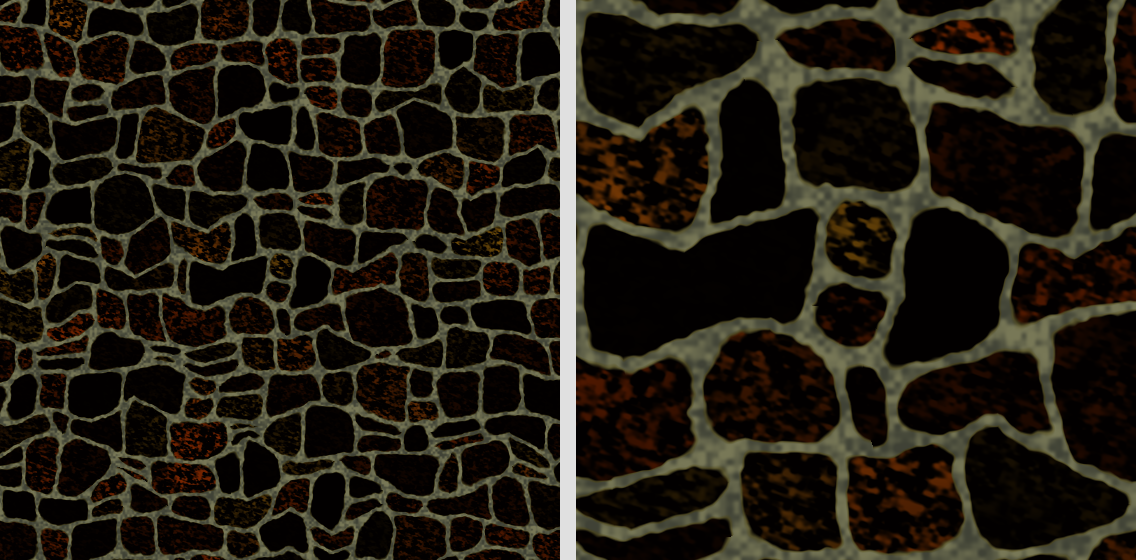
Left, the full canvas; right, a detail of the centre.
Write a Shadertoy shader that draws this texture.

```glsl
const float ROWS = 15.0;
const float COLUMNS = 12.5;

float hash(vec2 p) {
    vec3 q = fract(p.xyx * vec3(0.1031, 0.1030, 0.0973));
    q += dot(q, q.yzx + 33.33);
    return fract((q.x + q.y) * q.z);
}

float noise(vec2 p) {
    vec2 i = floor(p), f = fract(p);
    f = f * f * (3.0 - 2.0 * f);
    vec2 e = vec2(0, 1);
    return mix(mix(hash(i), hash(i + e.yx), f.x),
               mix(hash(i + e), hash(i + 1.0), f.x), f.y);
}

vec2 noise2(vec2 p) {
    return vec2(noise(p), noise(p + 57.3)) - 0.5;
}

// Height of a bed joint: a kinked line, in row units
float bedJoint(float row, float x) {
    float s = x * 13.0 + hash(vec2(row, 71)) * 9.0 + 20.0;
    float i = floor(s);
    float h = mix(hash(vec2(i, row + 130.0)), hash(vec2(i + 1.0, row + 130.0)), fract(s));
    return row + 0.8 * (h - 0.5);
}

// Position of a slanted upright joint, in column units
float headJoint(float column, float row, float height) {
    vec2 id = vec2(column + 40.0, row + 210.0);
    return column + 0.7 * (hash(id) - 0.5) + 0.28 * (hash(id + 91.0) - 0.5) * (height - 0.5);
}

float smoothMin(float a, float b, float k) {
    float h = max(k - abs(a - b), 0.0) / k;
    return min(a, b) - h * h * k * 0.25;
}

// Distance to the nearest joint centre; also returns the stone's id
float stoneDistance(vec2 p, out vec2 id) {
    float y = p.y * ROWS;
    float row = floor(y);
    if (y < bedJoint(row, p.x)) row -= 1.0;
    else if (y > bedJoint(row + 1.0, p.x)) row += 1.0;
    float low = bedJoint(row, p.x), high = bedJoint(row + 1.0, p.x);

    float x = p.x * COLUMNS + 3.0 * hash(vec2(row + 5.0, 17));
    float column = floor(x), height = y - row;
    if (x < headJoint(column, row, height)) column -= 1.0;
    else if (x > headJoint(column + 1.0, row, height)) column += 1.0;
    float left = headJoint(column, row, height);
    float right = headJoint(column + 1.0, row, height);
    id = vec2(column, row) + 300.0;

    // A few stones are two thin ones stacked
    if (hash(id + 11.0) < 0.1) {
        float middle = mix(low, high, 0.4 + 0.2 * hash(id + 23.0));
        if (y < middle) high = middle;
        else { low = middle; id += 400.0; }
    }

    float across = min(x - left, right - x) / COLUMNS;
    float along = min(y - low, high - y) / ROWS * 0.95;
    vec2 corner = id * 2.0 + step(0.5 * (left + right), x) * vec2(1, 0)
                + step(0.5 * (low + high), y) * vec2(0, 1);
    return smoothMin(across, along, 0.007 + 0.022 * hash(corner));
}

void mainImage(out vec4 fragColor, in vec2 fragCoord) {
    vec2 uv = fragCoord / iResolution.y;
    float pixel = 1.0 / iResolution.y;

    // Bent and chipped outlines
    vec2 p = uv + 0.014 * noise2(uv * 16.0) + 0.005 * noise2(uv * 55.0)
           + 0.0022 * noise2(uv * 190.0);
    vec2 id;
    float d = stoneDistance(p, id);

    // Stone: near black, with slanted brown flecks
    vec2 streak = mat2(0.94, 0.34, -0.34, 0.94) * uv;
    float grain = 0.6 * noise(streak * vec2(130, 230)) + 0.4 * noise(streak * vec2(280, 400) + 7.0);
    float patches = noise(uv * 28.0 + 40.0);
    float strength = pow(hash(id + 37.0), 1.6) * (0.5 + 0.8 * patches);
    float fleck = smoothstep(0.42, 0.85, grain) * strength;
    vec3 fleckColor = mix(vec3(0.42, 0.13, 0.0), vec3(0.36, 0.25, 0.03),
                          smoothstep(0.55, 0.95, hash(id + 53.0)));
    vec3 stone = vec3(0.008, 0.001, 0.0) + fleckColor * fleck;

    // Mortar: grainy grey with an olive rim
    float sand = 0.55 * noise(uv * 240.0 + 11.0) + 0.45 * noise(uv * 85.0 + 3.0);
    vec3 mortar = mix(vec3(0.25, 0.26, 0.21), vec3(0.47, 0.47, 0.34), smoothstep(0.15, 0.85, sand));
    vec3 rim = mix(vec3(0.24, 0.22, 0.09), vec3(0.42, 0.40, 0.22), sand);
    mortar = mix(mortar, rim, smoothstep(0.0018, 0.0034, d));

    float edge = 0.0004 + 0.6 * pixel;
    float cover = 1.0 - smoothstep(0.0036 - edge, 0.0036 + edge, d);
    fragColor = vec4(mix(stone, mortar, cover), 1.0);
}
```
